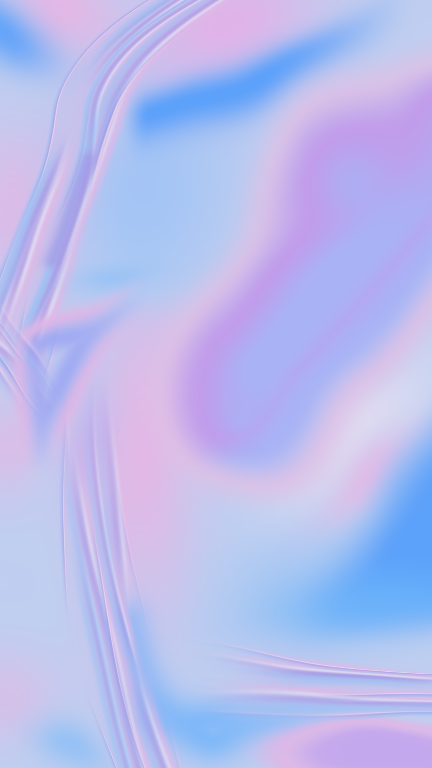
This background is drawn by a WebGL 2 fragment shader. Its source:

```glsl
#version 300 es
precision highp float;
uniform vec2 u_resolution;
out vec4 fragColor;

const vec3 PINK = vec3(0.89, 0.72, 0.90);
const vec3 PURPLE = vec3(0.76, 0.61, 0.92);
const vec3 VIOLET = vec3(0.64, 0.60, 0.90);
const vec3 PERIWINKLE = vec3(0.66, 0.70, 0.96);
const vec3 SKY = vec3(0.59, 0.76, 0.96);
const vec3 AZURE = vec3(0.36, 0.63, 0.98);
const vec3 PEARL = vec3(0.87, 0.87, 0.95);

vec2 gradientAt(vec2 cell) {
  float angle = 6.2832 * fract(sin(dot(cell, vec2(127.1, 311.7))) * 43758.5);
  return vec2(cos(angle), sin(angle));
}

float gradientNoise(vec2 p) {
  vec2 i = floor(p), f = fract(p), e = vec2(1, 0);
  vec2 w = f * f * f * (f * (f * 6.0 - 15.0) + 10.0);
  float low = mix(dot(gradientAt(i), f), dot(gradientAt(i + e), f - e), w.x);
  float high = mix(dot(gradientAt(i + e.yx), f - e.yx), dot(gradientAt(i + 1.0), f - 1.0), w.x);
  return mix(low, high, w.y);
}

// Soft rotated ellipse, 1 at its centre
float glow(vec2 p, vec2 center, vec2 radii, float angle) {
  vec2 d = p - center;
  float c = cos(angle), s = sin(angle);
  d = vec2(c * d.x + s * d.y, c * d.y - s * d.x) / radii;
  return exp(-dot(d, d));
}

float segment(vec2 p, vec2 a, vec2 b) {
  vec2 d = b - a;
  return length(p - a - d * clamp(dot(p - a, d) / dot(d, d), 0.0, 1.0));
}

float smoothMin(float a, float b, float k) {
  float h = max(k - abs(a - b), 0.0) / k;
  return min(a, b) - h * h * k * 0.25;
}

float band(float x, float width) {
  return exp(-x * x / (width * width));
}

// Wandering pleats, each with a blue hollow, violet shade and pale ridge
vec3 drape(vec3 col, float across, float along, float seed, float amount) {
  col = mix(col, vec3(0.83, 0.73, 0.91), 0.6 * amount * band(across, 0.9));
  for (int i = 0; i < 7; i++) {
    float id = float(i) * 3.37 + seed;
    float d = across - (float(i) - 3.0) * 0.31 - 0.6 * gradientNoise(vec2(along * 2.5, id));
    float width = 0.09 + 0.06 * sin(id * 5.0);
    float strength = amount * smoothstep(-0.35, 0.15, gradientNoise(vec2(along * 3.0 + 5.0, id)));
    col = mix(col, SKY, 0.6 * strength * band(d + width * 1.8, width));
    col = mix(col, VIOLET, 0.75 * strength * band(d, width));
    col = mix(col, PINK, 0.8 * strength * band(d - width * 2.0, width));
    col = mix(col, PEARL, 0.9 * strength * band(d - width * 1.2, width * 0.5));
  }
  return col;
}

void main() {
  vec2 p = gl_FragCoord.xy / u_resolution * vec2(1.0, 1.7778);
  vec2 q = p + 0.03 * vec2(gradientNoise(p * 4.0), gradientNoise(p * 4.0 + 9.0));
  vec3 col = vec3(0.75, 0.81, 0.94);

  // Upper washes
  col = mix(col, vec3(0.64, 0.77, 0.96), glow(q, vec2(0.34, 1.34), vec2(0.20, 0.28), -0.2));
  col = mix(col, PINK, 0.8 * glow(q, vec2(0.02, 1.30), vec2(0.09, 0.18), 0.0));
  col = mix(col, vec3(0.88, 0.70, 0.91), glow(q, vec2(0.52, 1.72), vec2(0.22, 0.14), 0.4));
  col = mix(col, PINK, glow(q, vec2(0.15, 1.76), vec2(0.13, 0.10), -0.6));
  col = mix(col, AZURE, 0.9 * glow(q, vec2(0.0, 1.71), vec2(0.13, 0.06), -0.6));
  float stroke = q.y - 1.51 - 0.12 * (q.x - 0.30) - 0.5 * pow(max(q.x - 0.30, 0.0), 2.0);
  float strokeFade = smoothstep(0.28, 0.36, q.x) * (1.0 - smoothstep(0.58, 1.0, q.x));
  col = mix(col, AZURE, strokeFade * band(stroke, stroke < 0.0 ? 0.065 : 0.05));

  // Left and lower washes
  float pinkColumn = glow(q, vec2(0.34, 0.74), vec2(0.12, 0.36), 0.0) * (1.0 - smoothstep(1.0, 1.12, q.y));
  col = mix(col, PINK, pinkColumn);
  col = mix(col, PINK, 0.6 * glow(q, vec2(0.0, 0.17), vec2(0.14, 0.10), 0.0));
  col = mix(col, PINK, 0.7 * glow(q, vec2(0.02, 0.74), vec2(0.08, 0.12), 0.0));
  col = mix(col, PURPLE, 0.5 * glow(q, vec2(0.21, 0.74), vec2(0.05, 0.14), 0.0));
  col = mix(col, SKY, 0.6 * glow(q, vec2(0.70, 0.42), vec2(0.20, 0.16), 0.2));
  col = mix(col, PEARL, glow(q, vec2(0.82, 0.78), vec2(0.24, 0.09), 0.75));
  col = mix(col, PINK, 0.8 * glow(q, vec2(0.85, 0.68), vec2(0.14, 0.05), 0.75));
  float corner = dot(q - vec2(0.88, 0.70), vec2(0.8, -0.6));
  col = mix(col, AZURE, smoothstep(-0.02, 0.14, corner) * smoothstep(0.27, 0.42, q.y) * smoothstep(0.62, 0.90, q.x));
  col = mix(col, vec3(0.41, 0.70, 0.98), 0.8 * glow(q, vec2(0.90, 0.38), vec2(0.25, 0.07), 0.1));

  // Broad diagonal ribbon with a purple rim and a pink halo
  float d = segment(q, vec2(0.61, 0.93), vec2(1.05, 1.44)) - 0.17;
  d = smoothMin(d, length(q - vec2(0.55, 0.81)) - 0.10, 0.2);
  d = smoothMin(d, length(q - vec2(0.82, 1.37)) - 0.16, 0.12);
  float lowerSide = dot(q - vec2(0.58, 0.90), vec2(0.754, -0.656));
  col = mix(col, vec3(0.87, 0.75, 0.90), 0.8 * band(d - 0.02, 0.05));
  vec3 ribbon = mix(PURPLE, PERIWINKLE, max(smoothstep(0.04, 0.15, -d), smoothstep(0.0, 0.13, lowerSide)));
  ribbon = mix(ribbon, PURPLE, 0.6 * glow(q, vec2(0.95, 1.45), vec2(0.18, 0.12), 0.6));
  col = mix(col, ribbon, smoothstep(-0.04, 0.06, -d));

  // Blue current sweeping along the bottom
  float sweep = smoothMin(segment(q, vec2(0.28, 0.34), vec2(0.36, 0.13)),
                          segment(q, vec2(0.36, 0.13), vec2(0.50, 0.08)), 0.08);
  sweep = smoothMin(sweep, segment(q, vec2(0.50, 0.08), vec2(0.90, 0.13)), 0.08);
  col = mix(col, vec3(0.46, 0.71, 0.98), 0.85 * band(sweep, 0.05) * (1.0 - smoothstep(0.45, 1.0, p.x)));
  col = mix(col, SKY, glow(q, vec2(0.17, 0.05), vec2(0.09, 0.05), -0.5));
  float lens = length((q - vec2(0.90, 0.03)) / vec2(0.25, 0.065)) - 1.0;
  col = mix(col, vec3(0.77, 0.66, 0.93), smoothstep(-0.3, 0.4, -lens));
  col = mix(col, PINK, 0.8 * band(lens, 0.25));

  // Draped folds: lower right, lower left fan, upper left
  float across = (p.y - 0.205 + 0.07 * (p.x - 0.5)) / mix(0.085, 0.045, smoothstep(0.5, 1.0, p.x));
  col = drape(col, across, p.x * 0.8, 2.0, 0.85 * smoothstep(0.42, 0.75, p.x));
  across = (p.x - 0.20 - 0.19 * pow(0.85 - p.y, 2.0)) / 0.075;
  col = drape(col, across, p.y * 0.7, 6.0, 0.8 * (1.0 - smoothstep(0.5, 0.95, p.y)));
  across = (p.x - 0.045 - 0.29 * (p.y - 1.0) - 2.5 * pow(max(p.y - 1.52, 0.0), 2.0)) / 0.085;
  col = drape(col, across, p.y, 11.0, 0.9 * smoothstep(0.85, 1.02, p.y));
  col = mix(col, VIOLET, 0.7 * band(segment(q, vec2(0.12, 1.16), vec2(0.20, 1.40)), 0.018));

  // Hooked fold and the knot beside it
  col = mix(col, SKY, 0.8 * glow(q, vec2(0.25, 1.13), vec2(0.09, 0.03), 0.2));
  float hook = smoothMin(segment(q, vec2(0.10, 0.70), vec2(0.11, 0.94)),
                         segment(q, vec2(0.11, 0.94), vec2(0.34, 1.09)), 0.16);
  float taper = smoothstep(0.66, 0.85, p.y) * (1.0 - smoothstep(0.16, 0.36, p.x));
  col = mix(col, PINK, 0.9 * taper * band(hook - 0.035, 0.018));
  col = mix(col, vec3(0.62, 0.66, 0.95), 0.9 * taper * band(hook, 0.025));
  vec2 knot = p - vec2(0.02, 0.95);
  col = drape(col, (knot.x + knot.y * 0.8) / 0.06, knot.x * 4.0, 4.0, 0.9 * glow(knot, vec2(0), vec2(0.06, 0.09), 0.5));

  fragColor = vec4(col, 1.0);
}
```
